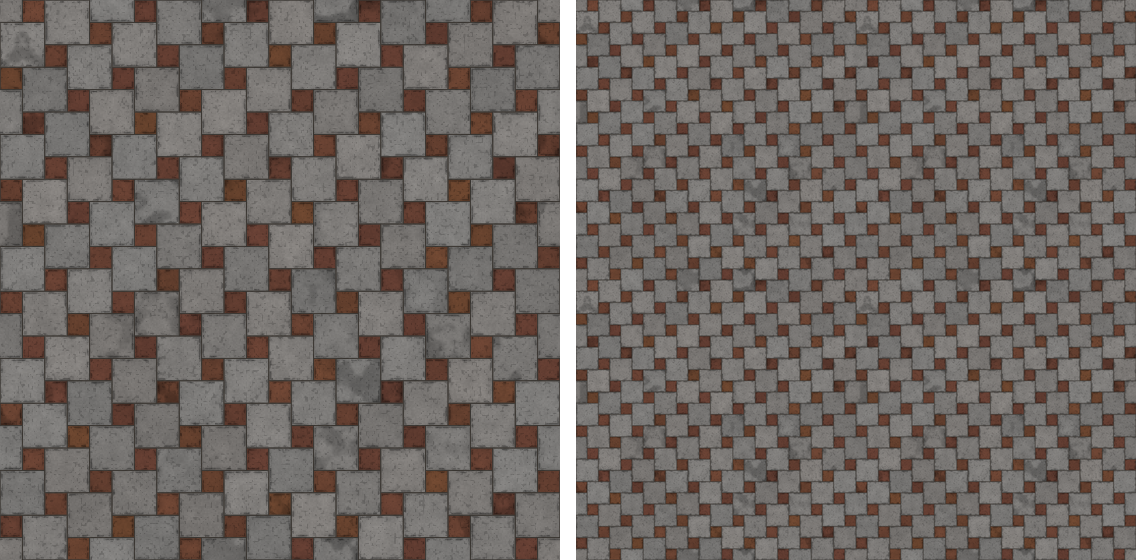
Left: one tile. Right: repeated 2 by 2.
Reproduce this texture procedurally as a Shadertoy shader.

```glsl
// Pinwheel paving: large grey stone squares with small terracotta squares between them, dark joints.

const float CELLS = 25.0; // small-square widths across the canvas; the pattern repeats every 5

float hash(vec2 p) {
    vec3 q = fract(p.xyx * vec3(0.1031, 0.1030, 0.0973));
    q += dot(q, q.yzx + 33.33);
    return fract((q.x + q.y) * q.z);
}

// Value noise that wraps after a whole number of lattice steps
float noise(vec2 p, float period) {
    vec2 i = floor(p), f = fract(p);
    f = f * f * (3.0 - 2.0 * f);
    vec2 a = mod(i, period), b = mod(i + 1.0, period);
    return mix(mix(hash(a), hash(vec2(b.x, a.y)), f.x),
               mix(hash(vec2(a.x, b.y)), hash(b), f.x), f.y);
}

// Noise at a whole frequency per cell, shifted by a different amount on each tile
float tileNoise(vec2 p, float frequency, float shift) {
    return noise(p * frequency + shift, CELLS * frequency);
}

float fbm(vec2 p, float frequency, float shift) {
    float sum = 0.0, weight = 0.5;
    for (int i = 0; i < 4; i++) {
        sum += weight * tileNoise(p, frequency, shift);
        frequency *= 2.0;
        weight *= 0.5;
    }
    return sum / 0.9375;
}

void mainImage(out vec4 fragColor, in vec2 fragCoord) {
    vec2 p = fragCoord / iResolution.xy * CELLS;
    float pixel = CELLS / iResolution.y;

    // Each cell is a small square (0) or one quarter of a large one (1 to 4)
    vec2 cell = floor(p);
    float kind = mod(cell.x + 3.0 * cell.y + 2.0, 5.0);
    bool isSmall = kind < 0.5;
    vec2 quarter = isSmall ? vec2(0.0) : vec2(mod(kind + 1.0, 2.0), kind < 2.5 ? 1.0 : 0.0);
    vec2 corner = cell - quarter;
    float size = isSmall ? 1.0 : 2.0;

    // Distance from the tile edge, positive inside
    vec2 toEdge = min(p - corner, corner + size - p);
    float edge = min(toEdge.x, toEdge.y);

    // Random values that belong to the whole tile
    vec2 id = mod(corner, CELLS);
    float tone = hash(id + 3.0);
    float hue = hash(id + 41.0);
    float shift = floor(hash(id + 87.0) * 200.0);

    // Base colours
    vec3 stone = mix(vec3(0.485, 0.480, 0.473), vec3(0.500, 0.485, 0.472), hue);
    vec3 terracotta = mix(vec3(0.395, 0.245, 0.200), vec3(0.425, 0.275, 0.185), hue * hue);
    vec3 color = isSmall ? terracotta : stone;
    color *= mix(0.93, 1.05, tone);

    // Cloudy mottling, fine grain and dark pits
    float cloud = fbm(p, 2.0, shift);
    float grain = tileNoise(p, 16.0, shift);
    float pits = smoothstep(0.70, 0.92, tileNoise(p, 11.0, shift + 57.0));
    color *= 1.0 + 0.16 * (cloud - 0.5) + 0.07 * (grain - 0.5);
    color *= 1.0 - 0.15 * pits;

    // Damp stains on a few tiles
    float stained = smoothstep(0.72, 1.0, hash(id + 19.0));
    color *= 1.0 - 0.24 * stained * smoothstep(0.48, 0.68, fbm(p, 1.0, shift + 23.0));

    // Broken dark wear just inside the rim, and grime gathered near the edges
    float patches = smoothstep(0.42, 0.68, fbm(p, 4.0, shift + 11.0));
    float rim = exp(-pow((edge - 0.085) / 0.04, 2.0));
    color *= 1.0 - 0.30 * rim * patches;
    color *= 1.0 - 0.14 * exp(-edge * 9.0) * (0.5 + patches);

    // Joints
    vec3 joint = vec3(0.235, 0.220, 0.203) * (0.92 + 0.16 * noise(p * 8.0, CELLS * 8.0));
    float inside = smoothstep(-0.5 * pixel, 0.5 * pixel, edge - 0.028);
    fragColor = vec4(mix(joint, color, inside), 1.0);
}
```
